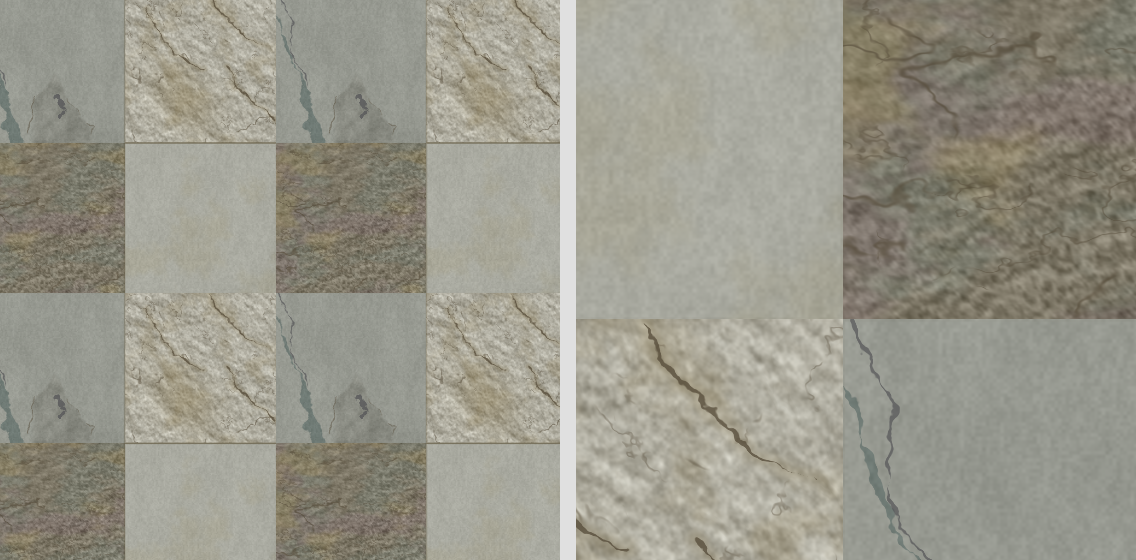
Left, the full canvas; right, a detail of the centre.
Reproduce this texture procedurally as a WebGL 2 fragment shader.

```glsl
#version 300 es
precision highp float;
// Checkered floor of four stone tiles: rusty slate, pale stone, grey slate and rough cream quartzite.
uniform vec2 u_resolution;
out vec4 fragColor;
const vec2 TILE = vec2(0.2695, 0.2682), ORIGIN = vec2(-0.0469, -0.0599);
const float JOINT = 0.005;  // half joint width, in tiles
const vec3 PALE = vec3(0.665, 0.668, 0.63), PALE_STAIN = vec3(0.65, 0.64, 0.57);
const vec3 SLATE = vec3(0.588, 0.598, 0.565), SCAR = vec3(0.53, 0.535, 0.50);
const vec3 TEAL = vec3(0.41, 0.46, 0.44), INK = vec3(0.33, 0.33, 0.34);
const vec3 CREAM = vec3(0.69, 0.68, 0.63), OCHRE = vec3(0.56, 0.51, 0.38);
const vec3 RUST = vec3(0.49, 0.465, 0.40), MAUVE = vec3(0.50, 0.45, 0.425), MOSS = vec3(0.48, 0.48, 0.425);
const vec3 CRACK = vec3(0.33, 0.29, 0.22), GROUT = vec3(0.42, 0.39, 0.30);
float pixel;  // edge softness, in tiles

vec2 hash(vec2 p) {
  vec3 q = fract(p.xyx * vec3(0.1031, 0.1030, 0.0973));
  q += dot(q, q.yzx + 33.33);
  return fract((q.xx + q.yz) * q.zy);
}
// Distance to the nearest scattered point
float cellular(vec2 p) {
  vec2 cell = floor(p), f = p - cell;
  float d = 2.0;
  for (int i = 0; i < 9; i++) {
    vec2 o = vec2(i % 3 - 1, i / 3 - 1);
    d = min(d, length(o + hash(cell + o + 50.0) - f));
  }
  return d;
}
// Smooth noise, -1 to 1
float noise(vec2 p) {
  vec2 i = floor(p), f = p - i, o = vec2(1, 0);
  i += 50.0;
  f *= f * (3.0 - 2.0 * f);
  return 2.0 * mix(mix(hash(i).x, hash(i + o).x, f.x), mix(hash(i + o.yx).x, hash(i + 1.0).x, f.x), f.y) - 1.0;
}
// Layered noise, about -0.6 to 0.6
float layers(vec2 p) {
  float sum = 0.0, amp = 0.5;
  for (int i = 0; i < 5; i++, amp *= 0.55) {
    sum += amp * noise(p);
    p = mat2(0.8, -0.6, 0.6, 0.8) * p * 1.9 + 7.3;
  }
  return sum;
}
float segment(vec2 p, vec2 a, vec2 b) {
  vec2 v = b - a;
  return length(p - a - v * clamp(dot(p - a, v) / dot(v, v), 0.0, 1.0));
}
// Distance to a bent line through four points
float path(vec2 p, vec2 a, vec2 b, vec2 c, vec2 d) {
  return min(segment(p, a, b), min(segment(p, b, c), segment(p, c, d)));
}
float stroke(float d, float width) { return 1.0 - smoothstep(width - pixel, width + pixel, d); }
vec2 wobble(vec2 p) { return p + 0.035 * vec2(layers(p * 11.0), layers(p * 11.0 + 20.0)); }
float relief(vec2 p) { return layers(p) + 0.45 * cellular(p * 1.3 + layers(p + 9.0)); }
// Broken thin fissures
float fissure(vec2 p) {
  return (1.0 - smoothstep(0.0, 0.05, abs(layers(p)))) * smoothstep(0.0, 0.2, layers(p * 0.9 + 41.0));
}
// Fine woven grain
float grain(vec2 p) { return 0.018 * noise(p * vec2(80.0, 45.0)) + 0.020 * noise(p * 125.0); }

vec3 paleStone(vec2 p) {
  vec3 c = mix(PALE, PALE_STAIN, 0.7 * smoothstep(0.0, 0.5, layers(p * 4.5 + 13.0)));
  return c + 0.025 * layers(p * vec2(9.0, 5.0)) + grain(p);
}
vec3 greySlate(vec2 p) {
  vec2 w = wobble(p), s = w - vec2(0.53, 0.46);
  vec3 c = SLATE + 0.04 * layers(p * vec2(7.0, 3.0)) + grain(p);
  // Fan shaped scar with a brown left rim and an ink spot
  float fan = max(max(dot(s, vec2(0.82, 0.57)), dot(s, vec2(-0.8, 0.6))), abs(w.x - 0.58) - 0.19);
  c = mix(c, SCAR + 0.09 * layers(p * 14.0) + grain(p), 0.85 * (1.0 - smoothstep(-0.015, 0.01, fan)));
  float rim = stroke(abs(fan), 0.002) * smoothstep(0.0, 0.3, layers(p * 9.0));
  c = mix(c, CRACK, 0.55 * max(rim, stroke(segment(w, vec2(0.40, 0.31), vec2(0.36, 0.06)), 0.003)));
  float ink = path(w, vec2(0.56, 0.31), vec2(0.59, 0.25), vec2(0.63, 0.23), vec2(0.58, 0.18));
  c = mix(c, INK, 0.75 * stroke(ink, 0.012 + 0.06 * layers(p * 22.0)));
  // Teal seam widening downwards, and the crack beside it
  float seam = path(w, vec2(0.0, 0.86), vec2(0.10, 0.60), vec2(0.20, 0.32), vec2(0.28, 0.0));
  float width = mix(0.036, 0.006, smoothstep(0.1, 0.5, p.y)) + 0.03 * layers(p * 9.0);
  c = mix(c, TEAL + grain(p), 0.85 * stroke(seam, width));
  float crack = path(w, vec2(0.02, 1.0), vec2(0.11, 0.78), vec2(0.12, 0.58), vec2(0.22, 0.36));
  return mix(c, INK, 0.7 * stroke(crack, 0.003 + 0.008 * layers(p * 14.0)));
}
vec3 roughStone(vec2 p) {
  vec2 q = vec2(dot(p, vec2(0.65, -0.76)) * 8.0, dot(p, vec2(0.76, 0.65)) * 11.0), s = p - vec2(0.39, 0.29);
  float light = relief(q + vec2(-0.06, 0.12)) - relief(q);
  vec3 c = CREAM + 0.05 * layers(p * 5.0) + 0.045 * noise(p * 65.0) + 1.6 * grain(p);
  float stain = exp(-30.0 * dot(s, s) - 24.0 * s.x * s.y);
  c = mix(c, OCHRE, clamp(0.55 * stain + 0.3 * smoothstep(0.1, 0.6, layers(p * 6.0 + 7.0)), 0.0, 0.6));
  c -= clamp(light * 0.32, -0.11, 0.19) * vec3(0.96, 1.0, 1.05);
  c = mix(c, CRACK, 0.5 * max(fissure(q * 0.45 + 13.0), 0.7 * fissure(q * 0.9 + 3.0)));
  // Long diagonal cracks
  vec2 w = wobble(p);
  float d = path(w, vec2(0.14, 0.88), vec2(0.26, 0.69), vec2(0.36, 0.57), vec2(0.52, 0.49));
  d = min(d, path(w, vec2(0.55, 0.98), vec2(0.67, 0.84), vec2(0.77, 0.72), vec2(0.95, 0.63)));
  d = min(d, path(w, vec2(0.68, 0.50), vec2(0.74, 0.38), vec2(0.83, 0.28), vec2(1.0, 0.17)));
  c = mix(c, OCHRE, 0.3 * (1.0 - smoothstep(0.0, 0.04, d)));
  return mix(c, CRACK, 0.75 * stroke(d, 0.003 + 0.010 * layers(p * 12.0)));
}
vec3 rustySlate(vec2 p) {
  vec2 q = p * vec2(4.5, 8.0);
  vec3 c = mix(RUST, MOSS, smoothstep(-0.2, 0.3, layers(q + 4.0)));
  c = mix(c, MAUVE, 0.7 * smoothstep(0.0, 0.4, layers(q * 0.8 + 11.0)));
  c = mix(c, OCHRE, 0.6 * smoothstep(0.05, 0.5, layers(q * 0.7 + 23.0) + 0.25 * (p.y - 0.5)));
  c -= clamp(0.14 * (relief(q * 2.2 + vec2(-0.1, 0.2)) - relief(q * 2.2)), -0.08, 0.10);
  // Speckle, rougher to the lower right, and dark veins
  float rough = mix(0.035, 0.07, smoothstep(0.1, 0.8, p.x - p.y + 0.5));
  c += rough * (noise(p * vec2(60.0, 75.0)) + 0.8 * noise(p.yx * 115.0 + p * 30.0));
  return mix(c, CRACK, 0.6 * max(fissure(q * 0.7 + 31.0), 0.7 * fissure(q * 1.3 + 5.0)));
}
void main() {
  vec2 grid = (gl_FragCoord.xy / u_resolution - ORIGIN) / TILE;
  pixel = 0.7 / (TILE.y * u_resolution.y);
  vec2 p = fract(grid), odd = mod(floor(grid), 2.0), edge = min(p, 1.0 - p);
  vec3 color = odd.y < 0.5 ? (odd.x < 0.5 ? rustySlate(p) : paleStone(p)) : (odd.x < 0.5 ? greySlate(p) : roughStone(p));
  // Joints, strongest along the foot of the rough tiles
  float foot = odd.x > 0.5 && (odd.y > 0.5) == (p.y < 0.5) ? 0.8 : 0.04;
  float side = (odd.x > 0.5) == (p.x < 0.5) ? 0.4 : 0.06;
  color = mix(color, GROUT, max(stroke(edge.y, JOINT) * foot, stroke(edge.x, JOINT) * side));
  fragColor = vec4(color, 1.0);
}
```
